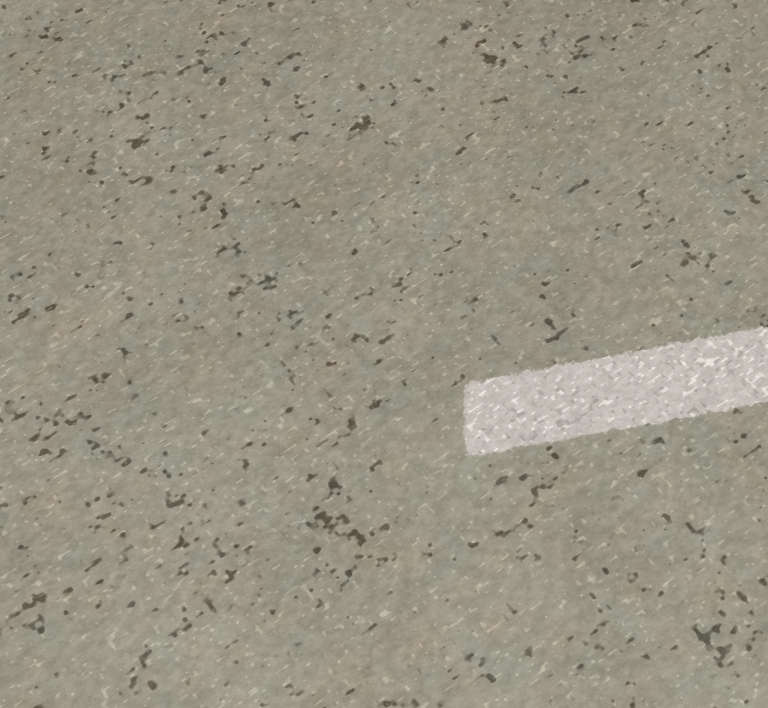
Write a Shadertoy shader that draws this texture.

```glsl
// Worn, pitted asphalt with the rounded end of a painted white road stripe.

float hash(vec2 cell) {
    vec3 h = fract(cell.xyx * vec3(0.1031, 0.1030, 0.0973));
    h += dot(h, h.yzx + 33.33);
    return fract((h.x + h.y) * h.z);
}

float noise(vec2 p) {
    vec2 i = floor(p), f = fract(p);
    f = f * f * (3.0 - 2.0 * f);
    return mix(mix(hash(i), hash(i + vec2(1, 0)), f.x),
               mix(hash(i + vec2(0, 1)), hash(i + vec2(1, 1)), f.x), f.y);
}

// Sum of octaves, centred on zero.
float grain(vec2 p) {
    float sum = 0.0, weight = 0.5;
    for (int i = 0; i < 4; i++) {
        sum += weight * (noise(p) - 0.5);
        p = mat2(0.8, 0.6, -0.6, 0.8) * p * 1.9 + 17.3;
        weight *= 0.72;
    }
    return sum;
}

float roundedBox(vec2 p, vec2 halfSize, float radius) {
    vec2 d = abs(p) - halfSize + radius;
    return length(max(d, 0.0)) + min(max(d.x, d.y), 0.0) - radius;
}

// Ground coordinates: features shrink with distance and lean up to the right.
vec2 groundPlane(vec2 p) {
    vec2 g = vec2(p.x - 0.54, p.y * 1.15) * (1.0 + 0.3 * p.y);
    return mat2(0.83, -0.64, 0.56, 0.77) * g + 7.0;
}

vec3 asphalt(vec2 p, vec2 g) {
    vec3 color = mix(vec3(0.613, 0.593, 0.532), vec3(0.577, 0.555, 0.495), p.y);

    // Broad stains and slight green and pink tints
    color += 0.035 * (noise(g * 7.0) - 0.5);
    color += vec3(0.03, -0.004, -0.012) * (noise(g * 24.0 + 40.0) - 0.5);

    // Stone grain
    color += 0.125 * grain(g * vec2(65.0, 90.0));

    // Pale chips
    float chip = smoothstep(0.76, 0.97, noise(g * vec2(105.0, 170.0) + 90.0));
    color += vec3(0.11, 0.105, 0.09) * chip;

    // Clustered dark pits, denser to the lower left
    float pit = 0.6 * noise(g * vec2(44.0, 62.0)) + 0.4 * noise(g * vec2(115.0, 140.0) + 5.0);
    pit += 0.2 * (noise(g * 13.0 + 23.0) - 0.5) - 0.03 * p.x - 0.02 * p.y;
    color -= vec3(0.23, 0.235, 0.225) * smoothstep(0.69, 0.87, pit);
    return color;
}

vec3 paint(vec2 g) {
    vec3 color = vec3(0.775, 0.745, 0.72) + 0.13 * grain(g * vec2(80.0, 110.0) + 3.0);
    color += 0.13 * smoothstep(0.68, 0.93, noise(g * vec2(110.0, 180.0) + 61.0));
    return color - 0.09 * smoothstep(0.74, 0.95, noise(g * 125.0 + 31.0));
}

void mainImage(out vec4 fragColor, in vec2 fragCoord) {
    vec2 p = fragCoord / iResolution.y;
    vec2 g = groundPlane(p);

    // Sheared stripe running off the right side, with a ragged border
    vec2 s = vec2(p.x - 0.656, p.y - 0.406 - 0.187 * (p.x - 0.656));
    float edge = roundedBox(s - vec2(0.4, 0.0), vec2(0.4, 0.053), 0.014);
    edge += 0.010 * grain(g * 75.0 + 12.0);
    float softness = max(0.0025, 1.0 / iResolution.y);
    float stripe = 1.0 - smoothstep(-softness, softness, edge);

    vec3 color = mix(asphalt(p, g), paint(g), stripe);
    fragColor = vec4(clamp(color, 0.0, 1.0), 1.0);
}
```
